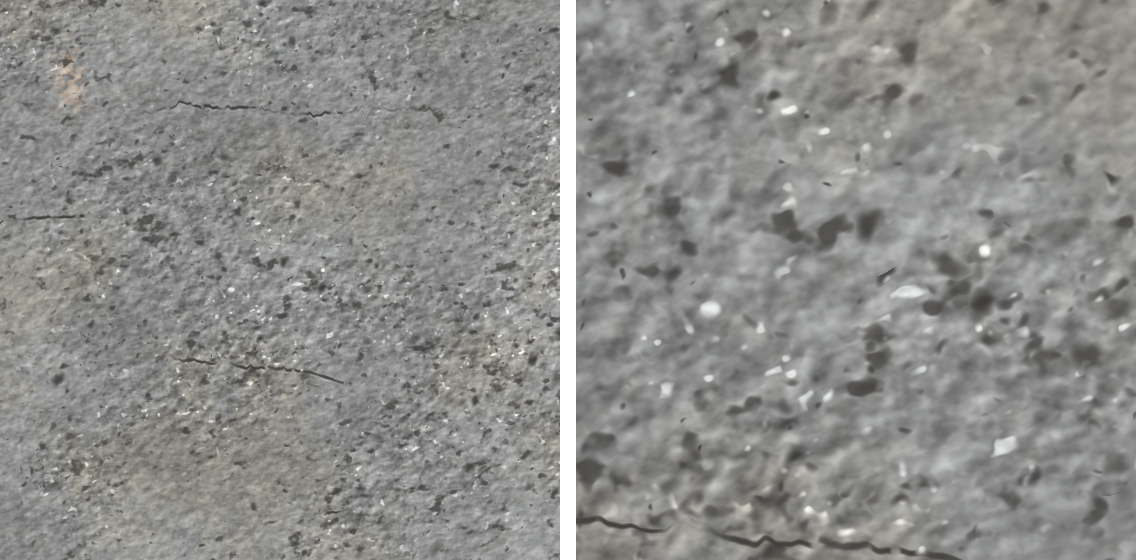
Left: the whole. Right: its middle third, enlarged.
Give the GLSL for this texture, as a Shadertoy shader.

```glsl
float hash(vec2 p) {
    return fract(sin(dot(p, vec2(127.1, 311.7))) * 43758.5453);
}

float noise(vec2 p) {
    vec2 i = floor(p), f = fract(p);
    f = f * f * (3.0 - 2.0 * f);
    return mix(mix(hash(i), hash(i + vec2(1, 0)), f.x),
               mix(hash(i + vec2(0, 1)), hash(i + vec2(1, 1)), f.x), f.y);
}

float fbm(vec2 p) {
    float sum = 0.0, amp = 0.57;
    for (int i = 0; i < 3; i++) {
        sum += amp * noise(p);
        p = mat2(1.6, 1.2, -1.2, 1.6) * p + 17.3;
        amp *= 0.5;
    }
    return sum;
}

// Scattered oval holes, one candidate per cell
float pits(vec2 p, float scale, float density) {
    vec2 cell = floor(p * scale);
    float depth = 0.0;
    for (int y = -1; y <= 1; y++)
    for (int x = -1; x <= 1; x++) {
        vec2 id = cell + vec2(x, y);
        vec2 d = p * scale - id - vec2(hash(id + 3.1), hash(id + 7.7));
        float angle = 2.0 * hash(id + 5.3) - 0.5;
        d = mat2(cos(angle), -sin(angle), sin(angle), cos(angle)) * d;
        float size = hash(id + 11.9);
        float radius = mix(0.12, 0.38, size * size);
        float hole = 1.0 - smoothstep(0.2, 1.25, length(d * vec2(0.8, 1.25)) / radius);
        float present = step(hash(id + 19.4), density);
        depth = max(depth, hole * present * mix(0.4, 1.0, hash(id + 23.6)));
    }
    return depth;
}

// Wandering thin line between two points, broken along its length
float crack(vec2 p, vec2 a, vec2 b, float pixel) {
    float t = (p.x - a.x) / (b.x - a.x);
    float path = mix(a.y, b.y, t)
        + 0.024 * (noise(vec2(p.x * 9.0, a.y * 90.0)) - 0.5)
        + 0.010 * (noise(vec2(p.x * 40.0, a.y * 70.0)) - 0.5)
        + 0.006 * (noise(vec2(p.x * 150.0, a.y * 50.0)) - 0.5);
    float width = 0.0004 + 0.0030 * noise(vec2(p.x * 60.0, b.y * 60.0));
    float ends = smoothstep(0.0, 0.2, t) * smoothstep(1.0, 0.75, t);
    float strength = smoothstep(0.2, 0.6, noise(vec2(p.x * 30.0, b.x * 80.0)))
        * smoothstep(0.1, 0.45, noise(p * 130.0 + 8.0));
    float line = 1.0 - smoothstep(width * 0.3, width + 1.2 * pixel, abs(p.y - path));
    return line * ends * mix(0.12, 1.0, strength);
}

void mainImage(out vec4 fragColor, in vec2 fragCoord) {
    vec2 p = fragCoord / iResolution.y;
    float pixel = 1.0 / iResolution.y;

    // Worn areas carry more relief, holes and flecks
    vec2 toCentre = (p - vec2(0.52, 0.66)) / vec2(0.14, 0.18);
    float rough = smoothstep(0.38, 0.75,
        fbm(p * 6.0 + 4.2) + 0.19 * exp(-dot(toCentre, toCentre)));

    // Slanted fine grain lit from above
    vec2 warp = vec2(noise(p * 150.0), noise(p * 150.0 + 41.0)) - 0.5;
    vec2 bent = p + 0.005 * warp;
    vec2 slant = mat2(0.93, -0.37, 0.37, 0.93) * (p + 0.002 * warp);
    float grain = fbm(slant * vec2(62.0, 92.0)) - 0.5;
    float grit = noise(slant * vec2(165.0, 235.0) + 90.0) - 0.5;
    vec2 bumps = slant * vec2(78.0, 108.0) + 31.0;
    float relief = fbm(bumps) - fbm(bumps + vec2(-0.2, 0.55));
    float tone = 0.562 + 0.17 * (fbm(p * 4.0 + 9.0) - 0.5);
    tone += grain * mix(0.20, 0.32, rough) + relief * mix(0.15, 0.30, rough);
    tone += 0.09 * grit;

    // Tiny bright mineral flecks
    float fleck = smoothstep(0.50, 0.80,
        noise(slant * vec2(150.0, 190.0) + 60.0) * noise(p * 85.0 + 33.0));
    tone += fleck * mix(0.08, 0.32, rough);

    // Holes, ragged cavities and a lit lower lip
    vec2 lip = bent + vec2(-0.001, 0.004);
    float large = mix(0.04, 0.26, rough), small = mix(0.06, 0.26, rough);
    float hole = max(pits(bent, 27.0, large), 0.85 * pits(bent, 64.0, small));
    float cavity = smoothstep(0.67, 0.86, fbm(slant * vec2(48.0, 64.0) + 120.0) + 0.07 * rough);
    hole = max(hole, 0.8 * cavity);
    float rim = pits(lip, 27.0, large) * (1.0 - hole);
    tone += 0.06 * rim;

    // Long cracks: start and end of each
    vec4 spans[4] = vec4[4](
        vec4(0.20, 0.80, 0.97, 0.81), vec4(-0.06, 0.61, 0.21, 0.615),
        vec4(0.27, 0.37, 0.68, 0.31), vec4(0.46, 0.075, 0.64, 0.085));
    float gap = 0.0, ledge = 0.0;
    for (int i = 0; i < 4; i++) {
        gap = max(gap, crack(p, spans[i].xy, spans[i].zw, pixel));
        ledge = max(ledge, crack(p + vec2(0.0, 0.004), spans[i].xy, spans[i].zw, pixel));
    }
    tone += 0.06 * ledge * (1.0 - gap);

    // Cool and warm greys
    float warm = smoothstep(0.42, 0.8, fbm(p * 6.0 + 70.0));
    warm = clamp(warm + 0.9 * (fbm(p * 55.0 + 12.0) - 0.5), 0.0, 1.0);
    vec3 colour = tone * mix(vec3(0.99, 1.0, 0.995), vec3(1.02, 1.0, 0.95), warm);

    // Peach mineral stain
    vec2 toStain = (p - vec2(0.125, 0.865)) / vec2(0.028, 0.065);
    float stain = exp(-dot(toStain, toStain)) * smoothstep(0.36, 0.6, fbm(p * 95.0 + 5.0));
    colour += stain * vec3(0.19, 0.11, 0.05);

    // Dark hollows
    colour = mix(colour, vec3(0.22, 0.21, 0.20), 0.85 * max(hole, gap));
    fragColor = vec4(clamp(colour, 0.0, 1.0), 1.0);
}
```
